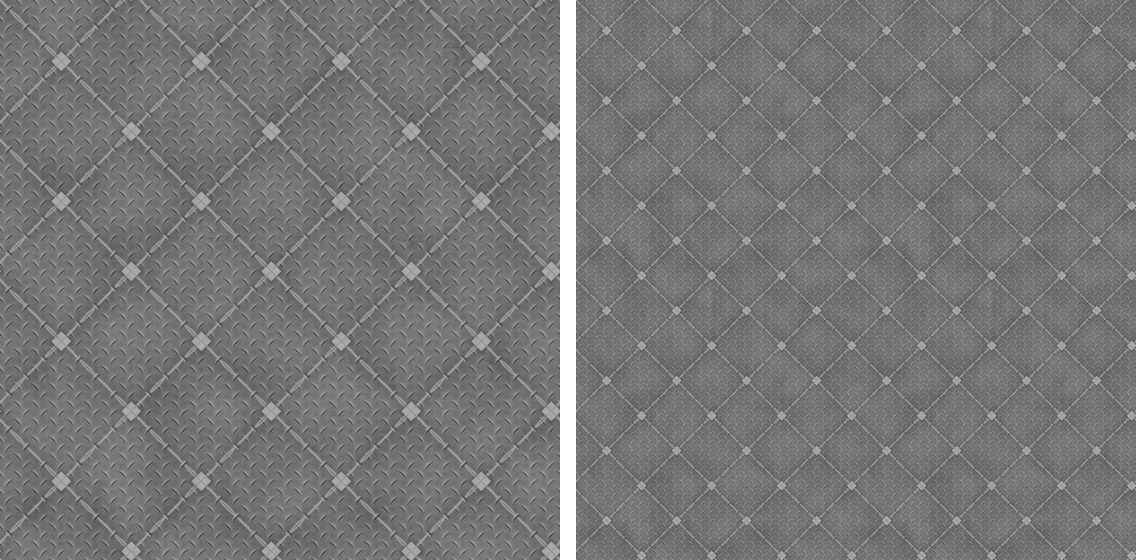
Left: one tile. Right: repeated 2 by 2.
A Shadertoy shader for this texture:

```glsl
const float PI = 3.14159265;
const float REPEATS = 4.0;                      // lattice cells across and down
const vec2  LATTICE_ORIGIN = vec2(0.1094, 0.1406);
const float TREADS = 32.0;                      // tread pairs across and down
const vec2  TREAD_SHIFT = vec2(0.0, 0.10);
const float TREAD_LENGTH = 0.32;                // half length, in tread cells
const float TREAD_CORE = 0.052;                 // half widths, in tread cells
const float TREAD_RIM = 0.130;
const float DIMPLE = 0.036;                     // soft relief between treads
const float LINKS = 4.0;                        // wire links between two studs
const float WIRE_HALF = 0.0085;                 // lattice units from here on
const float WIRE_SPREAD = 0.012;
const vec2  BARB_HALF = vec2(0.036, 0.009);
const float STUD_HALF = 0.076;
const float PAD_HALF = 0.033;
const float SHADOW_REACH = 0.065;
const float SHADOW_DEPTH = 0.13;
const float PANEL_GLOW = 0.012;

const vec3 PLATE  = vec3(0.468);
const vec3 DARK   = vec3(0.29);
const vec3 BRIGHT = vec3(0.63);
const vec3 WIRE   = vec3(0.655);
const vec3 STUD   = vec3(0.660);

// Coverage of a shape from its distance and the pixel width
float fill(float d, float px) { return clamp(0.5 - d / px, 0.0, 1.0); }

float box(vec2 p, vec2 halfSize) {
    vec2 d = abs(p) - halfSize;
    return max(d.x, d.y);
}

float hash(vec2 p) {
    vec3 q = fract(p.xyx * vec3(0.1031, 0.1030, 0.0973));
    q += dot(q, q.yzx + 33.33);
    return fract((q.x + q.y) * q.z);
}

// Gradient noise that wraps after 'period' cells
float corner(vec2 cell, vec2 offset, vec2 period, float seed) {
    float angle = 2.0 * PI * hash(mod(cell, period) + seed);
    return dot(vec2(cos(angle), sin(angle)), offset);
}

float noise(vec2 uv, vec2 period, float seed) {
    vec2 p = uv * period, i = floor(p), f = p - i;
    vec2 s = f * f * f * (f * (f * 6.0 - 15.0) + 10.0);
    vec2 e = vec2(1.0, 0.0);
    float low  = mix(corner(i, f, period, seed), corner(i + e, f - e, period, seed), s.x);
    float high = mix(corner(i + e.yx, f - e.yx, period, seed), corner(i + 1.0, f - 1.0, period, seed), s.x);
    return 1.4 * mix(low, high, s.y);
}

float clouds(vec2 uv, vec2 period, float seed) {
    float sum = 0.0, gain = 0.55;
    for (int i = 0; i < 5; i++) {
        sum += gain * noise(uv, period, seed + 17.0 * float(i));
        period *= 2.0;
        gain *= 0.55;
    }
    return sum;
}

// Pointed lens along x
float lens(vec2 p, float halfWidth) {
    float u = p.x / TREAD_LENGTH;
    return abs(p.y) - halfWidth * (1.0 - u * u);
}

// One raised tread: shaded foot, bright rim shifted upward, dark core
vec3 addTread(vec3 color, vec2 q, float slope, float px) {
    q = fract(q) - 0.5;
    vec2 p = vec2(q.x + slope * q.y, q.y - slope * q.x) * sqrt(0.5);
    float foot = 1.0 - smoothstep(-0.06, 0.06, lens(p + vec2(0.0, 0.08), TREAD_RIM));
    float rim = 1.0 - smoothstep(-0.07, 0.05, lens(p - vec2(0.0, 0.03), TREAD_RIM));
    color = mix(color, DARK, 0.22 * foot);
    color = mix(color, BRIGHT, 0.72 * rim);
    return mix(color, DARK, 0.9 * fill(lens(p, TREAD_CORE), px));
}

// Two strands that meet at every barb; x runs across the wire, y along it
vec3 addWire(vec3 color, vec2 p, float px) {
    float link = p.y * LINKS;
    float spread = WIRE_SPREAD * mix(0.4, 1.0, mod(floor(link), 2.0));
    float strand = abs(abs(p.x) - spread * abs(sin(PI * link))) - WIRE_HALF;
    vec2 barb = vec2(p.x, (fract(link + 0.5) - 0.5) / LINKS);
    color = mix(color, DARK, 0.35 * fill(abs(p.x) - spread, px));
    color = mix(color, WIRE, 0.85 * fill(strand, px));
    color = mix(color, DARK, 0.8 * fill(box(barb - vec2(0.0, 0.010), BARB_HALF), px));
    return mix(color, WIRE, 0.8 * fill(box(barb + vec2(0.0, 0.009), BARB_HALF * 0.85), px));
}

void mainImage(out vec4 fragColor, in vec2 fragCoord) {
    vec2 uv = fragCoord / iResolution.xy;
    float pixel = 1.0 / min(iResolution.x, iResolution.y);

    // Diagonal lattice: studs sit on whole numbers
    vec2 p = (uv - LATTICE_ORIGIN) * REPEATS;
    vec2 lattice = vec2(p.x + p.y, p.x - p.y);
    vec2 local = lattice - round(lattice);
    vec2 away = abs(local);
    float px = pixel * REPEATS * sqrt(2.0);

    // Tread plate, slightly paler at the middle of each panel
    vec2 q = uv * TREADS + TREAD_SHIFT;
    vec2 wave = cos(2.0 * PI * (q - 0.5));
    vec3 color = PLATE + DIMPLE * wave.x * wave.y;
    color += PANEL_GLOW * smoothstep(0.05, 0.45, min(away.x, away.y));
    color = addTread(color, q, 1.0, pixel * TREADS);
    color = addTread(color, q + 0.5, -1.0, pixel * TREADS);

    // Wear: clouds, grain, downward grime and hairline scratches
    color += 0.065 * clouds(uv, vec2(8.0), 3.0) + 0.022 * noise(uv, vec2(160.0), 41.0);
    color -= 0.05 * smoothstep(0.25, 0.7, clouds(uv, vec2(13.0, 5.0), 71.0));
    float scratch = 1.0 - smoothstep(0.0, 0.03, abs(noise(uv, vec2(7.0, 29.0), 113.0)));
    color -= 0.06 * scratch * smoothstep(0.4, 0.6, noise(uv, vec2(13.0), 151.0));

    // Soft shadow below wires and studs
    float nearest = min(min(away.x, away.y), max(away.x, away.y) - STUD_HALF);
    color *= 1.0 - SHADOW_DEPTH * exp(-max(nearest, 0.0) / SHADOW_REACH);

    color = addWire(color, vec2(local.x, lattice.y), px);
    color = addWire(color, vec2(local.y, lattice.x), px);

    // Stud: four pads on a notched base
    float pads = box(away - 0.5 * STUD_HALF, vec2(PAD_HALF));
    float base = box(local, vec2(STUD_HALF - 0.014));
    color = mix(color, DARK, 0.35 * (1.0 - smoothstep(0.0, 0.025, box(local, vec2(STUD_HALF)))));
    color = mix(color, STUD * 0.86, fill(base, px));
    color = mix(color, STUD + 0.03 * noise(uv, vec2(90.0), 191.0), fill(pads, px));
    fragColor = vec4(clamp(color, 0.0, 1.0), 1.0);
}
```
